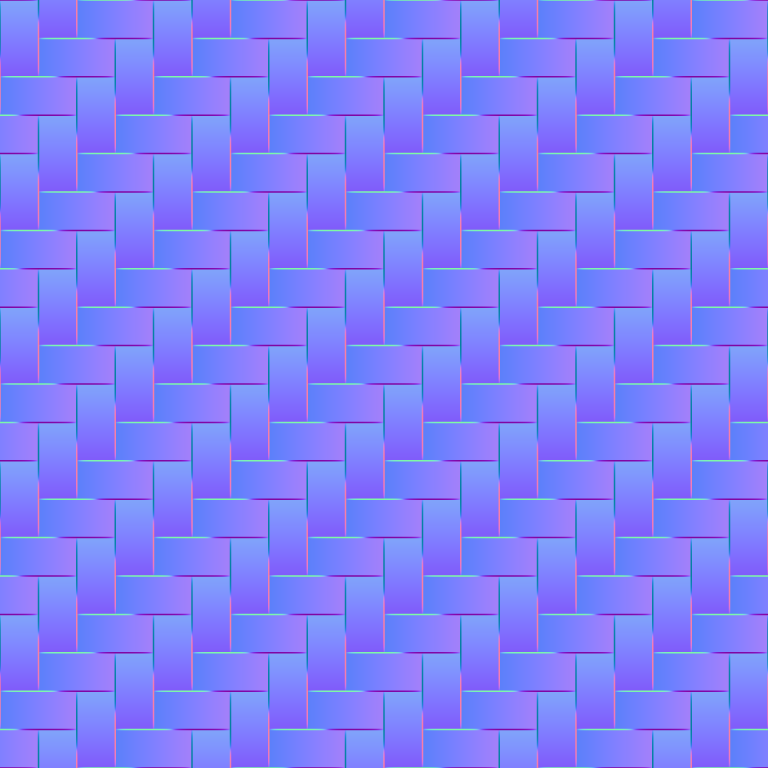
Write a Shadertoy shader that draws this texture map.

```glsl
// Tangent-space normal map of a herringbone weave: 1x2 strips step diagonally,
// alternating upright and level. Each strip is a shallow arch along its length;
// central differences of the height give the shading and the steep edge lines.

const float CELLS = 20.0;      // cells per side; a multiple of PERIOD so it tiles
const float PERIOD = 4.0;      // cells before the weave repeats
const float ARCH = 0.15;       // drop from strip middle to strip end, in cells
const float EDGE = 0.02;       // half width of the edge lines, in cells
const int SAMPLES = 4;         // antialiasing samples per axis

// Height of the weave at p, in cell units
float weaveHeight(vec2 p) {
    vec2 cell = floor(p);
    vec2 f = p - cell;
    // 0, 1: upper and lower half of an upright strip; 2, 3: left and right of a level one
    float part = mod(cell.x - cell.y + 3.0, PERIOD);
    float along = part < 1.5 ? f.y - part : f.x + part - 3.0;
    return -ARCH * along * along;
}

// Surface normal from central differences
vec3 weaveNormal(vec2 p) {
    vec2 e = vec2(EDGE, 0.0);
    vec2 rise = vec2(weaveHeight(p + e.xy) - weaveHeight(p - e.xy),
                     weaveHeight(p + e.yx) - weaveHeight(p - e.yx));
    return normalize(vec3(-rise / (2.0 * EDGE), 1.0));
}

void mainImage(out vec4 fragColor, in vec2 fragCoord) {
    // Average the encoded normals over the pixel
    vec3 color = vec3(0.0);
    for (int j = 0; j < SAMPLES; j++) {
        for (int i = 0; i < SAMPLES; i++) {
            vec2 offset = (vec2(i, j) + 0.5) / float(SAMPLES) - 0.5;
            vec2 p = (fragCoord + offset) / iResolution.xy * CELLS;
            color += 0.5 + 0.5 * weaveNormal(p);
        }
    }
    fragColor = vec4(color / float(SAMPLES * SAMPLES), 1.0);
}
```
